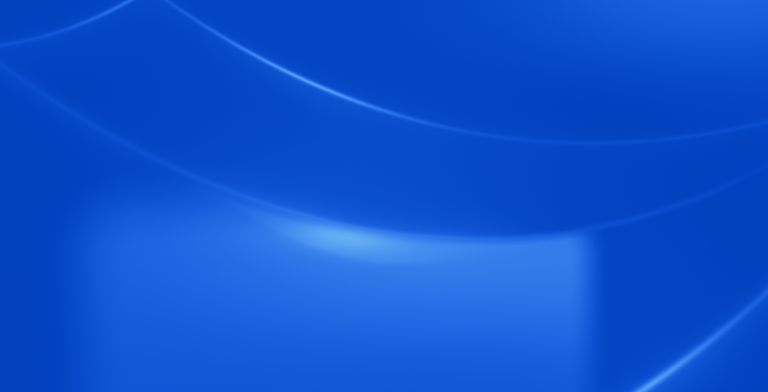
A Shadertoy shader for this background:

```glsl
const vec3 BASE_BLUE = vec3(0.005, 0.24, 0.72);
const float BLUE_GAIN = 0.25;
const float BLUE_RATE = 6.5;
const float RED_KNEE = 0.06;
const float ASPECT = 1.954;

const vec2 UPPER_LOW = vec2(0.77, 0.635);   // lowest point of the upper arc
const vec2 MIDDLE_LOW = vec2(0.625, 0.392); // lowest point of the middle arc
const float LINE_WIDTH = 0.006;

const vec2 PANEL_CENTER = vec2(0.85, 0.0);
const vec2 PANEL_HALF = vec2(0.66, 0.50);
const float PANEL_RADIUS = 0.16;
const vec2 HOTSPOT = vec2(0.448, 0.393);
const float GRAIN = 0.003;

float hash(vec2 p) {
    return fract(sin(dot(p, vec2(127.1, 311.7))) * 43758.5453);
}

float bell(float x, float width) {
    float q = x / width;
    return exp(-q * q);
}

float spot(vec2 p, vec2 center, vec2 size) {
    vec2 q = (p - center) / size;
    return exp(-dot(q, q));
}

// Exponential falloff with separate reach above and below an edge
float halo(float d, float above, float below) {
    return exp(-abs(d) / (d > 0.0 ? above : below));
}

float roundedBox(vec2 p, vec2 halfSize, float radius) {
    vec2 q = abs(p) - halfSize + radius;
    return length(max(q, 0.0)) + min(max(q.x, q.y), 0.0) - radius;
}

float upperArc(float x) {
    float d = x - UPPER_LOW.x;
    return UPPER_LOW.y + (1.08 - 0.2 * d) * d * d;
}

float middleArc(float x) {
    float d = x - MIDDLE_LOW.x;
    return MIDDLE_LOW.y + (1.14 + 0.5 * max(d, 0.0)) * d * d;
}

float backdrop(vec2 uv) {
    float light = 0.012;
    light += 0.14 * spot(uv, vec2(0.94, 1.06), vec2(0.28, 0.23));
    light += 0.045 * spot(uv, vec2(0.46, 0.53), vec2(0.26, 0.24));
    light += 0.015 * spot(uv, vec2(0.30, 0.95), vec2(0.25, 0.20));
    light -= 0.012 * spot(uv, vec2(0.78, 0.76), vec2(0.16, 0.10));
    light += 0.020 * spot(uv, vec2(0.83, 0.15), vec2(0.14, 0.30));
    return light;
}

float panel(vec2 uv, float d) {
    vec2 p = vec2(uv.x * ASPECT, uv.y);
    float box = roundedBox(p - PANEL_CENTER, PANEL_HALF, PANEL_RADIUS);
    float softness = mix(0.14, 0.065, smoothstep(0.2, 0.7, uv.x));
    float mask = 1.0 - smoothstep(-softness, softness * 0.65, box);
    mask *= 1.0 - smoothstep(-0.025, 0.010, d);
    float crest = mix(0.125, 0.215, smoothstep(0.12, 0.60, uv.x));
    return mask * mix(0.085, crest, smoothstep(-0.02, 0.36, uv.y));
}

float middleGlow(vec2 uv, float d) {
    float span = smoothstep(0.20, 0.42, uv.x) * (1.0 - smoothstep(0.55, 0.77, uv.x));
    float light = 0.10 * span * halo(d, 0.040, 0.012);
    light += 0.030 * bell(uv.x - 0.48, 0.45) * bell(d, LINE_WIDTH * 1.5);
    light += 0.035 * bell(uv.x - 0.10, 0.25) * halo(d, 0.016, 0.035);
    light += 0.025 * bell(uv.x - 0.84, 0.12) * bell(d, LINE_WIDTH * 1.3);
    light -= 0.035 * bell(uv.x - 0.43, 0.14) * bell(d + 0.018, 0.008);

    // Lens hanging under the arc, with a bright core
    float lensDepth = 0.085 * bell(uv.x - 0.47, 0.19);
    float lens = smoothstep(-0.012, 0.012, d + lensDepth) * (1.0 - smoothstep(-0.02, 0.0, d));
    light += 0.035 * lens * bell(uv.x - 0.45, 0.18);
    vec2 q = uv - HOTSPOT;
    q.y += 0.20 * q.x;
    float below = 1.0 - smoothstep(-0.018, 0.012, d);
    light += below * (0.12 * spot(q, vec2(0.0), vec2(0.065, 0.038))
                    + 0.045 * spot(q, vec2(0.0), vec2(0.15, 0.060)));
    return light;
}

float upperGlow(vec2 uv, float d) {
    float shine = bell(uv.x - 0.40, 0.105);
    float light = (0.055 + 0.22 * shine) * bell(d, LINE_WIDTH);
    light += (0.020 + 0.055 * shine) * halo(d, 0.012, 0.040);
    return light * (1.0 - 0.4 * smoothstep(0.52, 0.70, uv.x));
}

float cornerGlow(vec2 uv) {
    float leftArc = uv.y - (0.885 + 0.25 * uv.x + 2.5 * uv.x * uv.x);
    float light = (0.045 + 0.10 * bell(uv.x - 0.16, 0.06)) * bell(leftArc, LINE_WIDTH);
    light += 0.025 * halo(leftArc, 0.015, 0.045);

    float x = uv.x - 0.833;
    float rightArc = uv.y - (1.3 * x + 1.4 * x * x);
    float shine = bell(uv.y, 0.13);
    light += (0.06 + 0.18 * shine) * bell(rightArc, 0.012);
    light += (0.055 + 0.060 * shine) * halo(rightArc, 0.025, 0.060);
    return light;
}

void mainImage(out vec4 fragColor, in vec2 fragCoord) {
    vec2 uv = fragCoord / iResolution.xy;
    float middle = uv.y - middleArc(uv.x);
    float upper = uv.y - upperArc(uv.x);
    float light = backdrop(uv) + panel(uv, middle) + middleGlow(uv, middle);
    light = max(light + upperGlow(uv, upper) + cornerGlow(uv), 0.0);

    // Map light to a blue ramp that pales toward the highlights
    vec3 ramp = vec3(light * light / (light + RED_KNEE), light,
                     BLUE_GAIN * (1.0 - exp(-BLUE_RATE * light)));
    vec3 color = BASE_BLUE + ramp + GRAIN * (hash(fragCoord) - 0.5);
    fragColor = vec4(clamp(color, 0.0, 1.0), 1.0);
}
```
